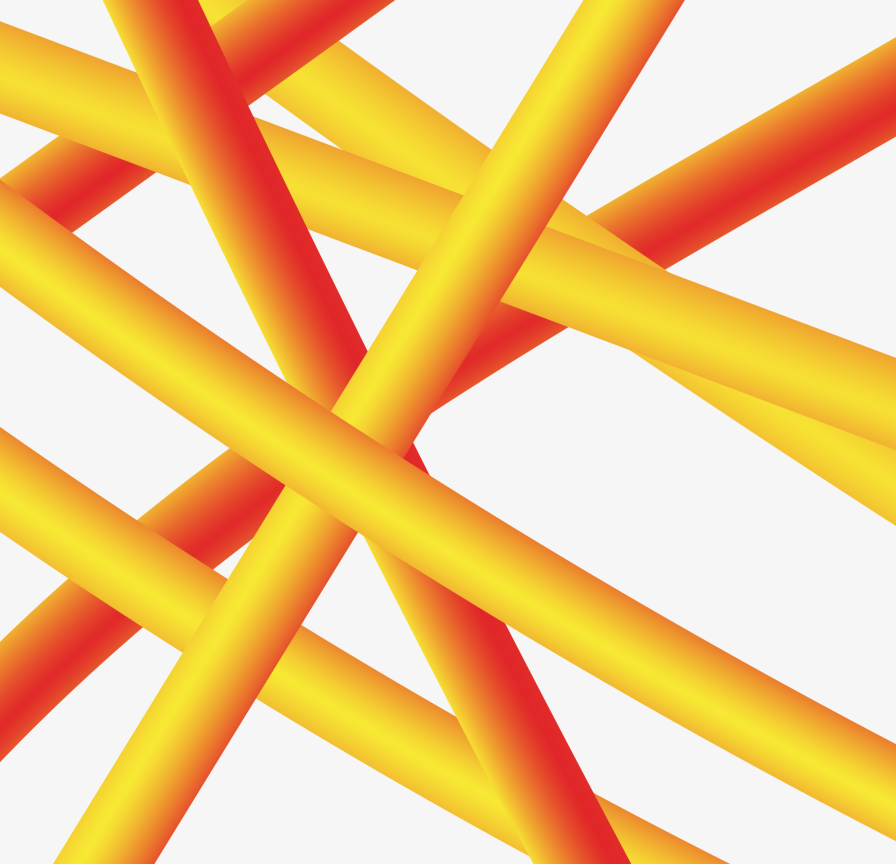
Reproduce this background procedurally as a Shadertoy shader.

```glsl
const vec3 PAPER  = vec3(0.965);
const vec3 YELLOW = vec3(0.97, 0.91, 0.20);
const vec3 RED    = vec3(0.88, 0.15, 0.16);
const float HALF_WIDTH = 0.0500;  // tube radius, in canvas heights
const float FALLOFF    = 1.3;     // shape of the ramp from core to rim
const int TUBES = 8;

// Start and end of each tube axis, bottom layer first
const vec4 AXIS[TUBES] = vec4[TUBES](
    vec4(0.000, 0.188, 1.038, 0.900),
    vec4(0.243, 1.000, 1.038, 0.450),
    vec4(0.000, 0.732, 0.372, 1.000),
    vec4(0.000, 0.922, 1.038, 0.532),
    vec4(0.000, 0.445, 0.730, 0.003),
    vec4(0.674, 0.000, 0.174, 1.000),
    vec4(0.120, 0.000, 0.734, 1.000),
    vec4(0.000, 0.730, 1.038, 0.082));

// Bend height, bend skew towards the start
const vec2 BEND[TUBES] = vec2[TUBES](
    vec2(0.042, 0.42), vec2(-0.0075, 0.0), vec2(0.0), vec2(0.0),
    vec2(-0.0135, 0.0), vec2(0.007, 0.0), vec2(0.0), vec2(-0.0245, 0.0));

// Heat at the left rim, core and right rim, then the core position
const vec4 HEAT[TUBES] = vec4[TUBES](
    vec4(0.28, 0.98, 0.75, 0.72),
    vec4(0.30, 0.03, 0.20, 0.60),
    vec4(0.25, 1.00, 0.75, 0.72),
    vec4(0.36, 0.04, 0.28, 0.60),
    vec4(0.50, 0.00, 0.22, 0.62),
    vec4(0.05, 1.00, 0.97, 0.82),
    vec4(0.12, 0.00, 0.78, 0.26),
    vec4(0.56, 0.00, 0.25, 0.64));

// Signed distance to a bent axis, positive on its left
float axisOffset(vec2 p, vec4 axis, vec2 bend) {
    vec2 span = axis.zw - axis.xy;
    float len = length(span);
    vec2 dir = span / len;
    vec2 rel = p - axis.xy;
    float s = dot(rel, dir) / len;
    float arch = 4.0 * s * (1.0 - s) * (1.0 + bend.y * (1.0 - 2.0 * s));
    return dot(rel, vec2(-dir.y, dir.x)) - bend.x * arch;
}

// Colour across a tube, from left rim (0) to right rim (1)
vec3 tubeColor(float across, vec4 heat) {
    float core = heat.w;
    bool leftSide = across < core;
    float toRim = leftSide ? (core - across) / core
                           : (across - core) / (1.0 - core);
    float rimHeat = leftSide ? heat.x : heat.z;
    return mix(YELLOW, RED, mix(heat.y, rimHeat, pow(toRim, FALLOFF)));
}

void mainImage(out vec4 fragColor, in vec2 fragCoord) {
    vec2 p = fragCoord / iResolution.y;
    float soft = 0.75 / iResolution.y;
    vec3 color = PAPER;

    // Stack the tubes from back to front
    for (int i = 0; i < TUBES; i++) {
        float offset = axisOffset(p, AXIS[i], BEND[i]);
        float across = clamp(0.5 - 0.5 * offset / HALF_WIDTH, 0.0, 1.0);
        float cover = 1.0 - smoothstep(-soft, soft, abs(offset) - HALF_WIDTH);
        color = mix(color, tubeColor(across, HEAT[i]), cover);
    }
    fragColor = vec4(color, 1.0);
}
```
